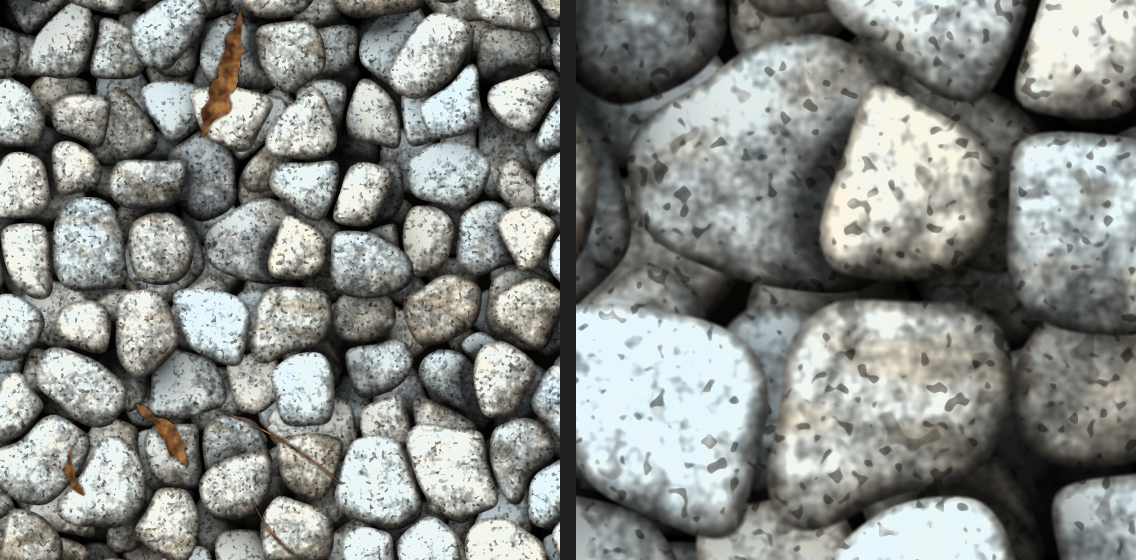
Left: the whole. Right: its middle third, enlarged.
A WebGL 1 fragment shader for this texture:

```glsl
precision highp float;
uniform vec2 u_resolution;

vec2 hash2(vec2 p) {
  vec3 q = fract(p.xyx * vec3(0.1031, 0.1030, 0.0973));
  q += dot(q, q.yzx + 33.33);
  return fract((q.xx + q.yz) * q.zy);
}

float corner(vec2 cell, vec2 offset) {
  return dot(hash2(cell) * 2.0 - 1.0, offset);
}

// Gradient noise
float noise(vec2 p) {
  vec2 i = floor(p), f = p - i;
  vec2 u = f * f * f * (f * (f * 6.0 - 15.0) + 10.0);
  vec2 x = vec2(1.0, 0.0);
  return mix(mix(corner(i, f), corner(i + x, f - x), u.x),
             mix(corner(i + x.yx, f - x.yx), corner(i + 1.0, f - 1.0), u.x), u.y);
}

// Stone centre in xy, size weight in z
vec3 stoneSite(vec2 cell, float seed) {
  return vec3(cell + 0.5 + 0.74 * (hash2(cell + seed) - 0.5),
              0.18 * hash2(cell + seed + 57.0).x);
}

float isPresent(vec2 cell, float seed, float cover) {
  return step(hash2(cell + seed + 91.0).y, cover);
}

// Speckled granite, lit by the surface normal
vec3 granite(vec2 uv, vec2 id, vec3 normal, float light) {
  vec2 q = uv + id * 7.0;
  float mottle = noise(q * 20.0) + 0.9 * noise(q * 48.0) + 0.9 * noise(q * 105.0)
               + 0.9 * noise(q * 190.0);
  float patches = 0.45 * noise(q * 32.0 + 5.0);
  float specks = smoothstep(0.2, 0.38, noise(q * 135.0) + patches);
  float grains = smoothstep(0.22, 0.42, noise(q * 78.0 + 31.0) - patches);
  float stain = smoothstep(0.0, 0.3, noise(q * vec2(17.0, 28.0) + 3.0)) * (1.0 - id.x);
  normal.xy += 0.5 * vec2(noise(q * 34.0 + 11.0), noise(q * 34.0 + 23.0));
  normal.xy += 0.5 * vec2(noise(q * 85.0 + 41.0), noise(q * 85.0 + 63.0));
  float diffuse = max(dot(normalize(normal), vec3(-0.37, 0.56, 0.74)), 0.0);
  float albedo = mix(0.76, 1.14, id.x) * (1.0 + 0.42 * mottle);
  albedo *= (1.0 - 0.42 * specks) * (1.0 - 0.25 * grains) * (1.0 - 0.28 * stain);
  float value = min(albedo * (0.3 + 0.82 * diffuse) * light, 0.96);
  float warmth = 0.82 - 0.6 * value + 0.6 * (id.y - 0.5) + 0.25 * mottle + 0.35 * stain;
  return value * mix(vec3(0.93, 1.01, 1.04), vec3(1.06, 1.0, 0.89), clamp(warmth, 0.0, 1.0));
}

// One layer of rounded weighted Voronoi stones, shadowing what lies below
void addStones(inout vec3 color, vec2 uv, float scale, float seed, float cover, float light) {
  vec2 p = uv * scale + seed * 0.37;
  p += 0.24 * vec2(noise(p * 1.2 + seed), noise(p * 1.2 - seed - 9.0));

  vec2 home = floor(p);
  float nearest = 9.0;
  for (int j = -1; j <= 1; j++)
    for (int i = -1; i <= 1; i++) {
      vec2 cell = floor(p) + vec2(float(i), float(j));
      vec3 s = stoneSite(cell, seed);
      float power = dot(p - s.xy, p - s.xy) - s.z;
      if (power < nearest) { nearest = power; home = cell; }
    }

  // Smooth minimum of the distances to all cell borders
  vec3 centre = stoneSite(home, seed);
  float total = 0.0, shade = 1.0;
  vec2 outward = vec2(0.0);
  for (int j = -2; j <= 2; j++)
    for (int i = -2; i <= 2; i++) {
      vec2 cell = home + vec2(float(i), float(j));
      vec3 s = stoneSite(cell, seed);

      // Soft contact shadow, longer towards the lower right
      vec2 toStone = s.xy - p;
      float reach = length(toStone) + 0.001;
      float falloff = 6.5 - 2.0 * dot(toStone / reach, vec2(-0.55, 0.83));
      float clearance = max(reach - 0.38 - 0.5 * s.z, 0.0);
      shade *= 1.0 - 0.72 * isPresent(cell, seed, cover) * exp(-falloff * clearance);

      if (i == 0 && j == 0) continue;
      float span = length(s.xy - centre.xy);
      vec2 dir = (s.xy - centre.xy) / span;
      float border = dot(0.5 * (s.xy + centre.xy) - p, dir) + 0.5 * (centre.z - s.z) / span;
      float weight = exp(-11.0 * border);
      total += weight;
      outward += weight * dir;
    }
  outward /= total;
  color *= shade;

  vec2 id = hash2(home + seed + 23.0);
  float inside = -log(total) / 11.0 - 0.008 - 0.03 * id.y;
  float slope = pow(1.0 - clamp(inside / 0.3, 0.0, 1.0), 1.7);
  vec3 normal = vec3(outward * (1.35 * slope + 0.15), 1.0);
  float rim = mix(0.5, 1.0, smoothstep(0.0, 0.08, inside));
  vec3 stone = granite(uv, id, normal, light * rim);
  color = mix(color, stone, isPresent(home, seed, cover) * smoothstep(-0.012, 0.012, inside));
}

// Curved tapering blade: a dry leaf when wide, a stem when thin
void addBlade(inout vec3 color, vec2 p, vec2 a, vec2 b, float bend, float width) {
  vec2 axis = b - a;
  float span = length(axis);
  float x = dot(p - a, axis) / (span * span);
  float arch = max(x * (1.0 - x), 0.0) * 4.0;
  float y = (axis.x * (p.y - a.y) - axis.y * (p.x - a.x)) / span - bend * arch;
  float edge = abs(y) - width * arch * (0.6 + 0.6 * x + 1.2 * noise(p * 38.0));
  float along = step(0.0, x) * step(x, 1.0);
  color *= 1.0 - 0.4 * along * (1.0 - smoothstep(0.0, 0.006, edge));
  float tone = 0.5 + noise(p * 45.0) + 0.5 * noise(p * 120.0) + 12.0 * y;
  vec3 leaf = mix(vec3(0.25, 0.14, 0.08), vec3(0.66, 0.47, 0.28), clamp(tone, 0.0, 1.0));
  color = mix(color, leaf, along * (1.0 - smoothstep(-0.001, 0.001, edge)));
}

void main() {
  vec2 uv = gl_FragCoord.xy / u_resolution.y;
  vec3 color = vec3(0.08, 0.07, 0.06);
  addStones(color, uv, 9.4, 13.0, 1.0, 0.95);
  addStones(color, uv, 8.6, 37.0, 0.92, 1.0);
  addStones(color, uv, 7.9, 71.0, 0.8, 1.06);

  // Leaves and stems
  addBlade(color, uv, vec2(0.43, 0.985), vec2(0.36, 0.755), 0.012, 0.022);
  addBlade(color, uv, vec2(0.24, 0.28), vec2(0.335, 0.165), 0.012, 0.017);
  addBlade(color, uv, vec2(0.13, 0.205), vec2(0.15, 0.115), -0.015, 0.009);
  addBlade(color, uv, vec2(0.385, 0.27), vec2(0.61, 0.135), 0.012, 0.002);
  addBlade(color, uv, vec2(0.45, 0.11), vec2(0.54, 0.0), -0.012, 0.002);
  gl_FragColor = vec4(color, 1.0);
}
```
